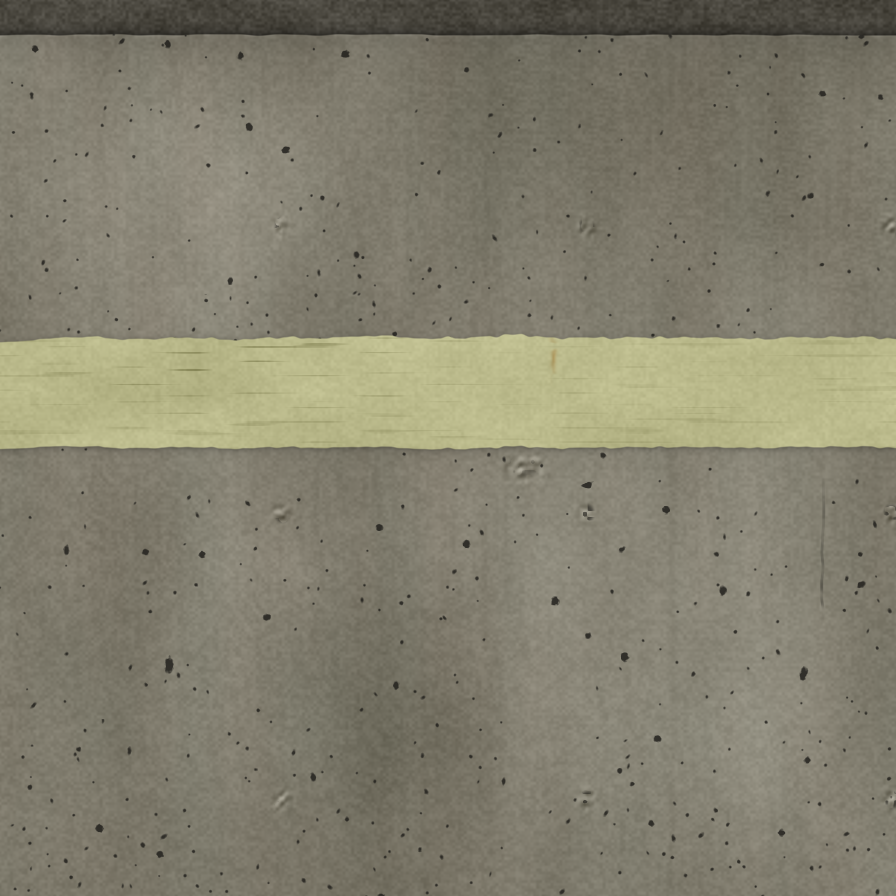
A Shadertoy shader for this texture:

```glsl
#define CONCRETE vec3(0.502, 0.486, 0.430)
#define PAINT vec3(0.725, 0.722, 0.540)
#define LEDGE vec3(0.290, 0.278, 0.245)
#define PIT_COLOR vec3(0.135, 0.130, 0.115)
#define LEDGE_Y 0.961
#define BAND_TOP 0.6225
#define BAND_BOTTOM 0.5005
#define GRAIN 0.085
#define STREAKS 0.055
#define TIE_ORIGIN vec2(0.315, 0.107)
#define TIE_STEP vec2(0.340, 0.320)

float hash(vec2 p) {
    return fract(sin(dot(p, vec2(127.1, 311.7))) * 43758.5453);
}

float noise(vec2 p) {
    vec2 i = floor(p), f = fract(p);
    f = f * f * (3.0 - 2.0 * f);
    return mix(mix(hash(i), hash(i + vec2(1, 0)), f.x),
               mix(hash(i + vec2(0, 1)), hash(i + vec2(1, 1)), f.x), f.y);
}

float fbm(vec2 p) {
    float sum = 0.0, amp = 0.5;
    for (int i = 0; i < 5; i++) {
        sum += amp * noise(p);
        p = p * 2.03 + 17.3;
        amp *= 0.5;
    }
    return sum;
}

float blob(vec2 p, vec2 center, vec2 radius) {
    vec2 d = (p - center) / radius;
    return exp(-dot(d, d));
}

// Scattered air holes: one randomly turned ellipse per chosen cell
float pits(vec2 uv, float cells, float chance, float size, float px) {
    vec2 home = floor(uv * cells);
    float cover = 0.0;
    for (int y = -1; y <= 1; y++)
    for (int x = -1; x <= 1; x++) {
        vec2 id = home + vec2(x, y);
        vec2 center = (id + vec2(hash(id + 3.1), hash(id + 8.7))) / cells;
        float angle = 0.5 + 1.8 * hash(id + 21.4);
        vec2 axis = vec2(cos(angle), sin(angle));
        vec2 d = uv - center;
        d = vec2(dot(d, axis), dot(d, vec2(-axis.y, axis.x)));
        d.x /= 1.0 + 1.1 * pow(hash(id + 5.9), 3.0);
        float radius = size * mix(0.45, 1.0, hash(id + 13.2));
        radius *= 0.75 + 0.5 * noise(uv * 420.0);
        float hole = 1.0 - smoothstep(-px, px, length(d) - radius);
        cover = max(cover, hole * step(hash(id + 31.6), chance));
    }
    return cover;
}

// Rough chipped patch: x is its relief, y its dark hollows
vec2 chip(vec2 uv, vec2 center, vec2 radius) {
    float area = blob(uv, center, radius);
    float rough = noise(uv * 150.0 + 4.0) - noise((uv + vec2(-0.002, 0.003)) * 150.0 + 4.0);
    float hollow = smoothstep(0.62, 0.78, noise(uv * 190.0 + 9.0)) * smoothstep(0.3, 0.8, area);
    return vec2(rough * area, hollow);
}

void mainImage(out vec4 fragColor, in vec2 fragCoord) {
    vec2 uv = fragCoord / iResolution.xy;
    float px = 1.0 / iResolution.y;
    float grain = 0.6 * noise(uv * 310.0) + 0.4 * noise(uv * 170.0 + 40.0) - 0.5;

    // Broad stains and vertical runs
    float tone = 0.13 * (fbm(uv * vec2(7.0, 5.0)) - 0.48);
    tone += STREAKS * (fbm(uv * vec2(24.0, 1.8) + 6.0) - 0.48);
    tone += 0.035 * blob(uv, vec2(0.22, 0.79), vec2(0.22, 0.14));
    tone += 0.035 * blob(uv, vec2(0.82, 0.25), vec2(0.20, 0.30));
    tone += 0.030 * blob(uv, vec2(0.49, 0.42), vec2(0.06, 0.10));
    tone -= 0.055 * blob(uv, vec2(0.73, 0.89), vec2(0.17, 0.09));
    tone -= 0.040 * blob(uv, vec2(0.15, 0.18), vec2(0.05, 0.24));
    tone -= 0.040 * blob(uv, vec2(0.46, 0.17), vec2(0.09, 0.28));
    tone -= 0.025 * blob(uv, vec2(0.75, 0.15), vec2(0.005, 0.30));
    vec3 color = CONCRETE + tone + GRAIN * grain;
    color.r += 0.02 * (fbm(uv * vec2(18.0, 5.0) + 31.0) - 0.48);

    // Chipped tie marks on a regular grid, and one loose scar
    vec2 tie = clamp(floor((uv - TIE_ORIGIN) / TIE_STEP + 0.5), 0.0, 2.0);
    vec2 chips = chip(uv, TIE_ORIGIN + tie * TIE_STEP, vec2(0.010, 0.012));
    chips += chip(uv, vec2(0.585, 0.479), vec2(0.021, 0.014)) * vec2(1.0, 0.35);
    color += 0.42 * chips.x;
    color = mix(color, PIT_COLOR, 0.65 * min(chips.y, 1.0));

    // Holes gather above the band and near the floor
    float crowd = 0.13 + 0.20 * blob(uv, vec2(0.2, 0.65), vec2(0.5, 0.05))
                + 0.14 * (1.0 - smoothstep(0.0, 0.3, uv.y));
    float hole = max(pits(uv, 58.0, crowd, 0.0019, px), pits(uv + 0.37, 15.0, 0.28, 0.0044, px));
    float knot = length((uv - vec2(0.656, 0.459)) * vec2(0.8, 1.0)) - 0.008 * noise(uv * 190.0);
    hole = max(hole, 1.0 - smoothstep(-px, px, knot));
    color = mix(color, PIT_COLOR, 0.86 * hole);

    // Hairline crack
    float crackX = 0.918 + 0.003 * (noise(vec2(uv.y * 60.0, 2.0)) - 0.5);
    float crack = 1.0 - smoothstep(0.0007, 0.0007 + 1.5 * px, abs(uv.x - crackX));
    crack *= smoothstep(0.30, 0.33, uv.y) * (1.0 - smoothstep(0.40, 0.49, uv.y));
    color *= 1.0 - 0.42 * crack * noise(uv * vec2(20.0, 110.0));

    // Painted band with ragged edges and dry brush lines
    float ragged = 0.004 * (noise(vec2(uv.x * 19.0, 3.0)) - 0.5) + 0.003 * (noise(vec2(uv.x * 110.0, 7.0)) - 0.5);
    float top = BAND_TOP + ragged + 0.0025 * blob(uv, vec2(0.52, uv.y), vec2(0.14, 1.0)) - 0.002 * (1.0 - smoothstep(0.05, 0.10, uv.x));
    float bottom = BAND_BOTTOM + 0.7 * ragged;
    float band = smoothstep(-px, px, uv.y - bottom) * (1.0 - smoothstep(-px, px, uv.y - top));
    float brush = noise(vec2(uv.x * 14.0, uv.y * 310.0));
    vec3 paint = PAINT + 0.07 * grain + 0.11 * (fbm(uv * vec2(9.0, 16.0) + 12.0) - 0.48);
    paint -= 0.13 * smoothstep(0.72, 0.95, brush) * (0.35 + blob(uv, vec2(0.28, 0.59), vec2(0.16, 0.05)));
    float rust = blob(uv, vec2(0.618 + 0.008 * (noise(uv * 80.0) - 0.5), 0.602), vec2(0.004, 0.018));
    paint -= vec3(0.06, 0.14, 0.18) * rust * smoothstep(0.3, 0.7, noise(uv * 140.0));
    color *= 1.0 - 0.24 * exp(-abs(uv.y - bottom) / 0.0035) - 0.12 * exp(-abs(uv.y - top) / 0.0025);
    color = mix(color, paint, band);

    // Dark upper ledge, its contact shadow and worn lip
    float lip = LEDGE_Y + 0.002 * (noise(vec2(uv.x * 45.0, 1.0)) - 0.5);
    float below = max(lip - uv.y, 0.0);
    color *= 1.0 - 0.12 * exp(-below / 0.025);
    color += 0.12 * exp(-below / 0.002) * noise(vec2(uv.x * 90.0, 5.0));
    vec3 ledge = LEDGE + 0.14 * grain + 0.10 * (fbm(uv * vec2(16.0, 30.0)) - 0.48);
    ledge *= 1.0 - 0.42 * exp(-max(uv.y - lip, 0.0) / 0.006);
    color = mix(color, ledge, smoothstep(-px, px, uv.y - lip));

    fragColor = vec4(clamp(color, 0.0, 1.0), 1.0);
}
```
